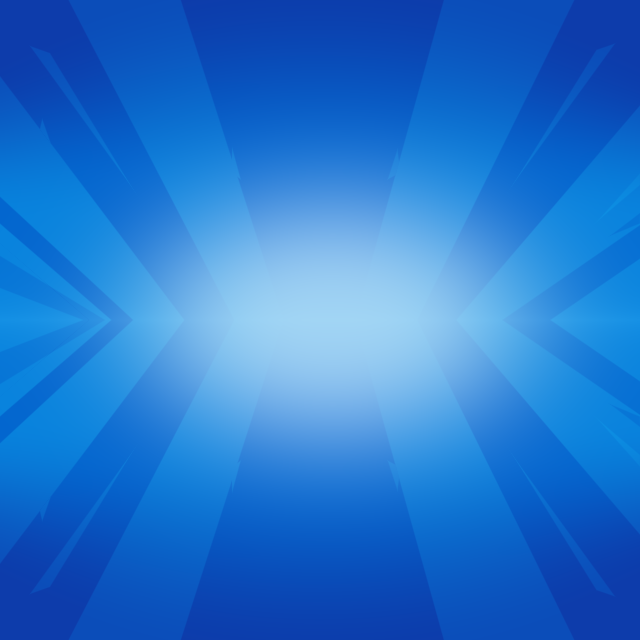
This background is drawn by a Shadertoy shader. Its source:

```glsl
// Blue burst of light: wide rays fan out to both sides of an oval white-blue glow.
// The lower half mirrors the upper; nested slanted edges alternate dark and light
// rays, and a few thin triangular shards lie over them.

// Coverage of the half plane beyond a slanted edge; side is -1 left, +1 right.
// edge.x is where it meets the middle line, edge.y its outward slope.
float beyond(vec2 p, vec2 edge, float side, float soft) {
    float dist = (side * (p.x - edge.x) - edge.y * p.y) / length(vec2(1.0, edge.y));
    return smoothstep(-soft, soft, dist);
}

float lineDistance(vec2 p, vec2 a, vec2 b) {
    vec2 e = normalize(b - a);
    return e.x * (p.y - a.y) - e.y * (p.x - a.x);
}

// Filled triangle, either winding
float shard(vec2 p, vec2 a, vec2 b, vec2 c, float soft) {
    float winding = sign(lineDistance(c, a, b));
    float inside = min(lineDistance(p, a, b) * winding,
                   min(lineDistance(p, b, c) * winding, lineDistance(p, c, a) * winding));
    return smoothstep(-soft, soft, inside);
}

// Amount of light colour from the alternating rays
float rays(vec2 p, float soft) {
    vec2 leftEdges[7] = vec2[7](
        vec2(0.443, 0.321), vec2(0.366, 0.518), vec2(0.288, 0.756), vec2(0.208, 1.08),
        vec2(0.174, 1.155), vec2(0.164, 1.636), vec2(0.130, 2.6));
    vec2 rightEdges[5] = vec2[5](
        vec2(0.555, 0.277), vec2(0.652, 0.491), vec2(0.713, 0.856),
        vec2(0.785, 1.45), vec2(0.860, 1.46));
    float light = 0.0;
    float turn = 1.0;
    for (int i = 0; i < 7; i++) {
        float strength = i < 5 ? 1.0 : 0.5;
        light += turn * strength * beyond(p, leftEdges[i], -1.0, soft);
        if (i < 5) {
            float weight = i < 3 ? 1.0 : 0.7;
            light += turn * weight * beyond(p, rightEdges[i], 1.0, soft);
        }
        turn = -turn;
    }
    return light;
}

void mainImage(out vec4 fragColor, in vec2 fragCoord) {
    vec2 uv = fragCoord / iResolution.xy;
    vec2 p = vec2(uv.x, abs(uv.y - 0.5));
    float soft = 0.9 / min(iResolution.x, iResolution.y);

    // Rays and shards share one light amount
    float light = rays(p, soft);
    light += 0.9 * shard(p, vec2(0.047, 0.428), vec2(0.078, 0.417), vec2(0.203, 0.212), soft);
    light += 0.9 * shard(p, vec2(0.961, 0.432), vec2(0.932, 0.422), vec2(0.807, 0.220), soft);
    light += 0.4 * shard(p, vec2(1.0, 0.229), vec2(1.0, 0.211), vec2(0.935, 0.156), soft);
    light -= 0.5 * shard(p, vec2(1.0, 0.167), vec2(1.0, 0.151), vec2(0.954, 0.132), soft);
    light -= 0.4 * shard(p, vec2(0.076, 0.054), vec2(0.084, 0.047), vec2(0.104, 0.030), soft);

    // Small spikes that break the long edges
    light = max(light, shard(p, vec2(0.066, 0.314), vec2(0.080, 0.274), vec2(0.062, 0.297), soft));
    light = max(light, shard(p, vec2(0.363, 0.268), vec2(0.376, 0.220), vec2(0.361, 0.230), soft));
    light = max(light, 0.8 * shard(p, vec2(0.621, 0.266), vec2(0.606, 0.220), vec2(0.626, 0.230), soft));

    // Both ray colours deepen toward the top, the bottom and the corners
    float side = abs(p.x - 0.5);
    float depth = p.y + 0.5 * side * side * smoothstep(0.1, 0.4, p.y);
    vec3 darkBlue = mix(vec3(0.01, 0.40, 0.81), vec3(0.05, 0.235, 0.67), smoothstep(0.22, 0.54, depth));
    vec3 lightBlue = mix(vec3(0.03, 0.51, 0.865), vec3(0.045, 0.30, 0.725), smoothstep(0.16, 0.56, depth));
    vec3 color = mix(darkBlue, lightBlue, light);

    // Oval glow, paler along the middle line
    float radius = length((p - vec2(0.52, 0.0)) / vec2(0.32, 0.226));
    float glow = exp(-radius * radius * radius);
    vec3 glowColor = mix(vec3(0.52, 0.71, 0.93), vec3(0.62, 0.82, 0.95), exp(-40.0 * p.y * p.y));
    color = mix(color, glowColor, glow);
    color += vec3(0.04, 0.05, 0.03) * exp(-35.0 * p.y) * (1.0 - 0.7 * glow);

    fragColor = vec4(color, 1.0);
}
```
